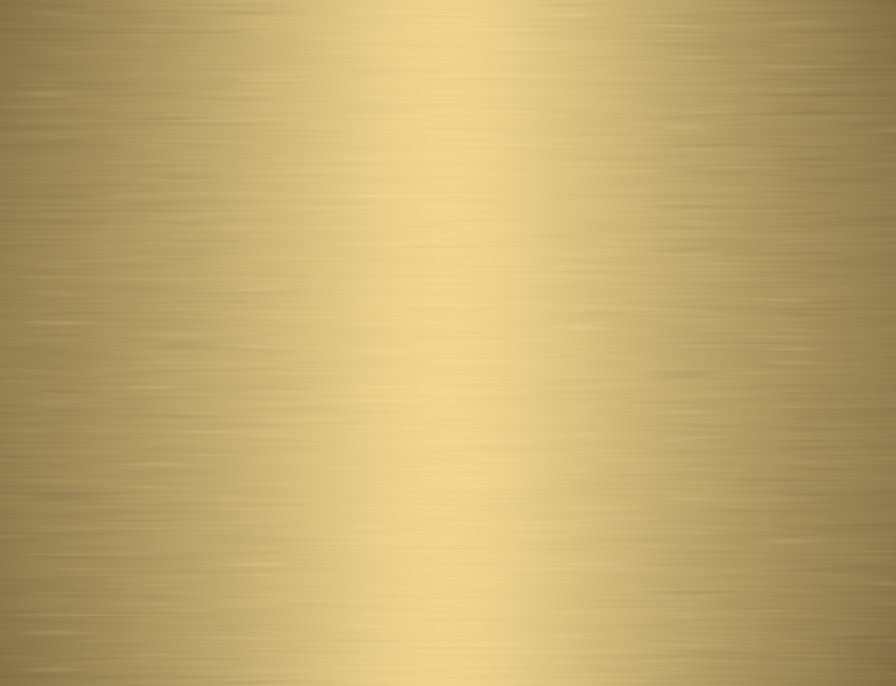
Reproduce this texture procedurally as a Shadertoy shader.

```glsl
// Brushed gold sheet: a soft vertical band of light falls off towards both
// sides and the corners, and horizontally stretched gradient noise supplies
// the fine grain, with sparse short pale and dark scratches over it.

const vec3 SHADE_GOLD = vec3(0.60, 0.52, 0.33);
const vec3 LIGHT_GOLD = vec3(0.91, 0.81, 0.54);

// Pseudo-random unit gradient for a lattice cell
vec2 cellGradient(vec2 cell, float seed) {
    vec3 q = fract(vec3(cell.xyx + seed) * vec3(0.1031, 0.1030, 0.0973));
    q += dot(q, q.yzx + 33.33);
    float angle = 6.28319 * fract((q.x + q.y) * q.z);
    return vec2(cos(angle), sin(angle));
}

float gradientNoise(vec2 p, float seed) {
    vec2 cell = floor(p);
    vec2 f = p - cell;
    vec2 w = f * f * f * (f * (f * 6.0 - 15.0) + 10.0);
    vec2 e = vec2(1.0, 0.0);
    float a = dot(cellGradient(cell, seed), f);
    float b = dot(cellGradient(cell + e.xy, seed), f - e.xy);
    float c = dot(cellGradient(cell + e.yx, seed), f - e.yx);
    float d = dot(cellGradient(cell + e.xx, seed), f - e.xx);
    return mix(mix(a, b, w.x), mix(c, d, w.x), w.y);
}

// Layers of ever finer horizontal streaks; layers below pixel size fade out
float brushedGrain(vec2 p, float pixel) {
    float sum = 0.0;
    vec2 frequency = vec2(3.0, 62.0);
    float weight = 0.4;
    for (int i = 0; i < 3; i++) {
        float visible = 1.0 - smoothstep(0.5, 1.0, frequency.y * pixel);
        sum += weight * visible * gradientNoise(p * frequency, 17.0 * float(i) + 3.0);
        frequency *= vec2(1.45, 1.75);
        weight *= 1.3;
    }
    return sum;
}

// Sparse thin strokes, kept where the noise peaks
float scratches(vec2 p, vec2 frequency, float seed) {
    return smoothstep(0.25, 0.6, gradientNoise(p * frequency, seed));
}

// Lightness of the sheet: rounded ridge that levels out at the sides,
// darker towards the corners
float sheen(vec2 uv, float centre, float roundness) {
    float offset = uv.x - centre;
    float ridge = sqrt(offset * offset + roundness * roundness) - roundness;
    float vertical = 2.0 * uv.y - 1.0;
    float corner = vertical * vertical * (0.012 + 0.2 * offset * offset);
    return 0.94 - 1.05 * ridge + 0.46 * ridge * ridge - corner;
}

vec3 goldRamp(float lightness) {
    float t = (lightness - SHADE_GOLD.r) / (LIGHT_GOLD.r - SHADE_GOLD.r);
    return mix(SHADE_GOLD, LIGHT_GOLD, t);
}

void mainImage(out vec4 fragColor, in vec2 fragCoord) {
    vec2 uv = fragCoord / iResolution.xy;
    vec2 p = fragCoord / iResolution.y;
    float pixel = 1.0 / iResolution.y;

    float lightness = sheen(uv, 0.497, 0.085);

    // Grain shows less inside the highlight
    float contrast = mix(1.0, 0.55, smoothstep(0.72, 0.92, lightness));
    lightness += 0.036 * contrast * brushedGrain(p, pixel);
    lightness += 0.032 * contrast * scratches(p, vec2(6.5, 150.0), 101.0);
    lightness -= 0.024 * contrast * scratches(p, vec2(5.5, 135.0), 137.0);

    fragColor = vec4(clamp(goldRamp(lightness), 0.0, 1.0), 1.0);
}
```
